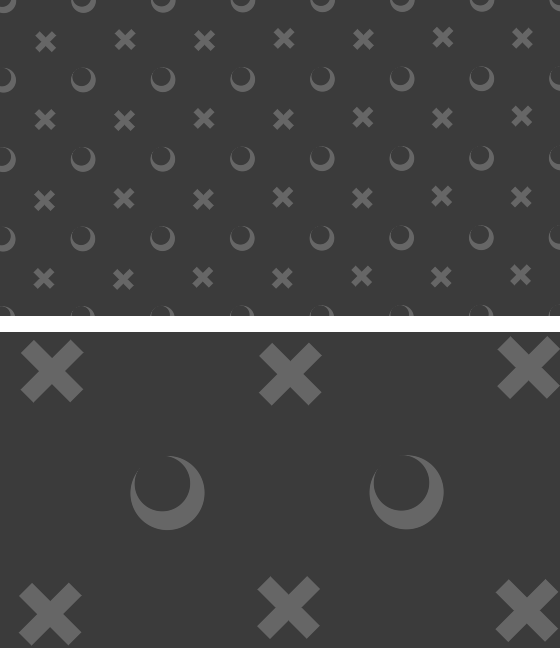
Top, the full canvas; bottom, a detail of the centre.
Give the GLSL for this pattern, as a Shadertoy shader.

```glsl
#define GROUND vec3(0.23)
#define INK vec3(0.40)
#define MOON_PITCH vec2(0.2522, 0.2515)
#define MOON_ORIGIN vec2(0.7674, 0.4968)
#define MOON_SKEW 0.003
#define MOON_RADIUS 0.0391
#define BITE_RADIUS 0.0293
#define BITE_OFFSET vec2(-0.0054, 0.0100)
#define CROSS_PITCH vec2(0.2514, 0.2513)
#define CROSS_ORIGIN vec2(0.8970, 0.6248)
#define CROSS_SKEW 0.0075
#define CROSS_STAGGER 0.0025

const vec2 CROSS_ARM = vec2(0.0371, 0.0097); // half length, half width

// Lattice coordinates whose two axes lean slightly towards each other
vec2 lattice(vec2 p, vec2 origin, vec2 pitch, float skew) {
    vec2 q = p - origin;
    return (q - skew * q.yx) / pitch;
}

float boxDistance(vec2 p, vec2 halfSize) {
    vec2 d = abs(p) - halfSize;
    return length(max(d, 0.0)) + min(max(d.x, d.y), 0.0);
}

// Disc with a smaller disc cut from its upper left
float crescentDistance(vec2 p) {
    return max(length(p) - MOON_RADIUS, BITE_RADIUS - length(p - BITE_OFFSET));
}

// Two square-ended bars crossing on the diagonals
float crossDistance(vec2 p) {
    vec2 d = vec2(p.x + p.y, p.y - p.x) * sqrt(0.5);
    return min(boxDistance(d, CROSS_ARM), boxDistance(d.yx, CROSS_ARM));
}

void mainImage(out vec4 fragColor, in vec2 fragCoord) {
    vec2 p = fragCoord / iResolution.y;
    float pixel = 1.0 / iResolution.y;

    // Crescent lattice
    vec2 moonCell = lattice(p, MOON_ORIGIN, MOON_PITCH, MOON_SKEW);
    float moon = crescentDistance((moonCell - round(moonCell)) * MOON_PITCH);

    // Cross lattice, nudged up and down in a checkerboard
    vec2 crossCell = lattice(p, CROSS_ORIGIN, CROSS_PITCH, CROSS_SKEW);
    vec2 id = round(crossCell);
    float side = mod(id.x + id.y, 2.0) * 2.0 - 1.0;
    vec2 local = (crossCell - id) * CROSS_PITCH;
    float crossing = crossDistance(local - vec2(0.0, side * CROSS_STAGGER));

    float coverage = 1.0 - smoothstep(-0.6 * pixel, 0.6 * pixel, min(moon, crossing));
    fragColor = vec4(mix(GROUND, INK, coverage), 1.0);
}
```
